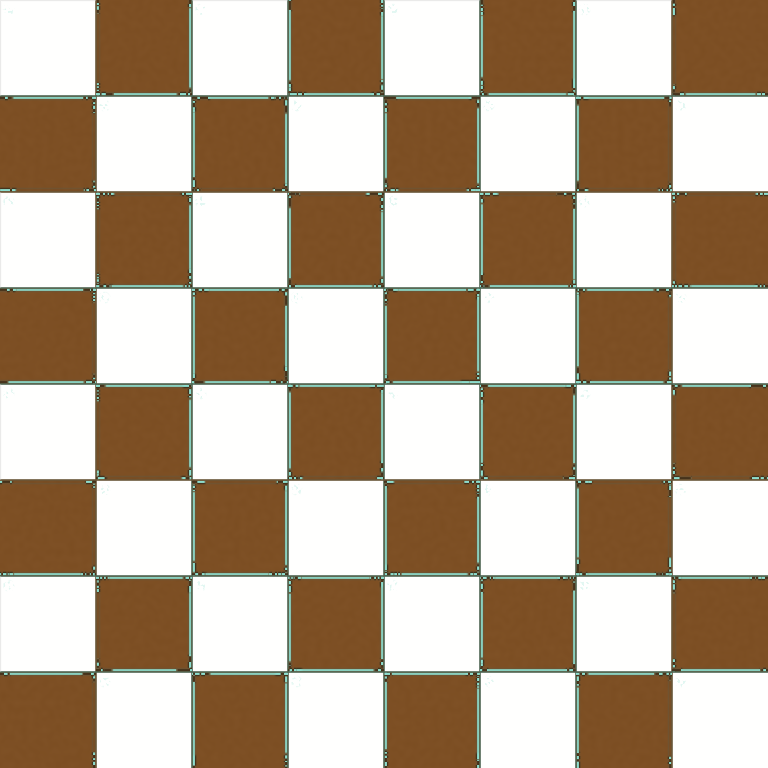
Write a three.js fragment shader that draws this pattern.

```glsl
// Brown and white checkerboard, eight by eight, with worn dark and aqua seams.
varying vec2 vUv;

const float CELLS = 8.0;
const vec3 WHITE = vec3(1.0, 1.0, 0.995);
const vec3 BROWN = vec3(0.49, 0.31, 0.14);
const vec3 UMBER = vec3(0.42, 0.33, 0.21);
const vec3 SHADOW = vec3(0.27, 0.20, 0.11);
const vec3 MOSS = vec3(0.30, 0.40, 0.33);
const vec3 AQUA = vec3(0.55, 0.87, 0.81);

float hash(vec2 p) {
  return fract(sin(dot(p, vec2(127.1, 311.7))) * 43758.5);
}

vec2 gradientAt(vec2 p) {
  float angle = 6.2832 * hash(p);
  return vec2(cos(angle), sin(angle));
}

float gradientNoise(vec2 p) {
  vec2 i = floor(p), f = fract(p);
  vec2 u = f * f * (3.0 - 2.0 * f);
  vec2 e = vec2(1.0, 0.0);
  float low = mix(dot(gradientAt(i), f), dot(gradientAt(i + e), f - e), u.x);
  float high = mix(dot(gradientAt(i + e.yx), f - e.yx),
                   dot(gradientAt(i + e.xx), f - e.xx), u.x);
  return mix(low, high, u.y);
}

// Antialiased strip between two distances
float band(float d, float from, float to, float soft) {
  return smoothstep(from - soft, from + soft, d)
       - smoothstep(to - soft, to + soft, d);
}

// Broken marks running along a seam
float dashes(float along, float seed) {
  return smoothstep(-0.06, 0.06, gradientNoise(vec2(along * 30.0, seed)));
}

// Seam between cells: thin core, aqua strip and fringe on the brown side
vec3 paintSeam(vec3 color, float across, float along, float side,
               float aquaLevel, float seed, float soft) {
  float index = floor(across + 0.5);
  float inner = step(0.5, index) * step(index, CELLS - 0.5);
  float d = abs(across - index) * side;
  float corner = 0.5 - abs(fract(along) - 0.5);
  float reach = 0.08 + 0.12 * hash(vec2(index + seed, floor(along * 2.0)));
  float worn = 1.0 - smoothstep(reach - 0.02, reach + 0.02, corner);
  float dash = dashes(along, index * 3.7 + seed);
  float aqua = mix(aquaLevel, dash, worn);

  float strip = band(d, 0.007, 0.030, soft) * inner;
  float fringe = band(d, 0.030, 0.045, soft) * inner;
  float core = band(d, -0.009, 0.008, soft) * inner;
  color = mix(color, UMBER, fringe * 0.7);
  color = mix(color, SHADOW, fringe * worn * dash);
  color = mix(color, mix(SHADOW, AQUA, aqua), strip * max(aqua, worn));
  return mix(color, mix(UMBER, MOSS, aquaLevel), core * 0.9);
}

// Pale specks in the upper left corner of a white cell
float cornerSpecks(vec2 cellUv, vec2 cell) {
  vec2 offset = cellUv - vec2(0.09, 0.90);
  float area = 1.0 - smoothstep(0.04, 0.07, length(offset));
  return area * smoothstep(0.1, 0.3, gradientNoise(cellUv * 36.0 + cell * 17.0));
}

void main() {
  vec2 p = vUv * CELLS;
  vec2 cell = min(floor(p), CELLS - 1.0);
  vec2 soft = 0.6 * fwidth(p);
  float brown = 1.0 - mod(cell.x + cell.y, 2.0);
  float side = 2.0 * brown - 1.0;

  // Cell fill with a faint grain
  vec3 wood = BROWN + 0.012 * gradientNoise(p * 14.0);
  vec3 paper = mix(WHITE, AQUA, 0.25 * cornerSpecks(p - cell, cell));
  vec3 color = mix(paper, wood, brown);

  // Outer upright seams and every third level seam are mostly dark
  vec2 line = floor(p + 0.5);
  float uprightAqua = mix(0.15, 0.95, step(abs(line.x - 4.0), 2.5));
  float levelAqua = mix(0.95, 0.1, step(mod(line.y, 3.0), 0.5));
  color = paintSeam(color, p.x, p.y, side, uprightAqua, 2.3, soft.x);
  color = paintSeam(color, p.y, p.x, side, levelAqua, 41.6, soft.y);

  // Faint gray rim on the left and top
  float rim = max(1.0 - smoothstep(0.0, 0.02, p.x),
                  smoothstep(CELLS - 0.02, CELLS, p.y));
  color = mix(color, vec3(0.8), 0.5 * rim * (1.0 - brown));

  gl_FragColor = vec4(color, 1.0);
}
```
